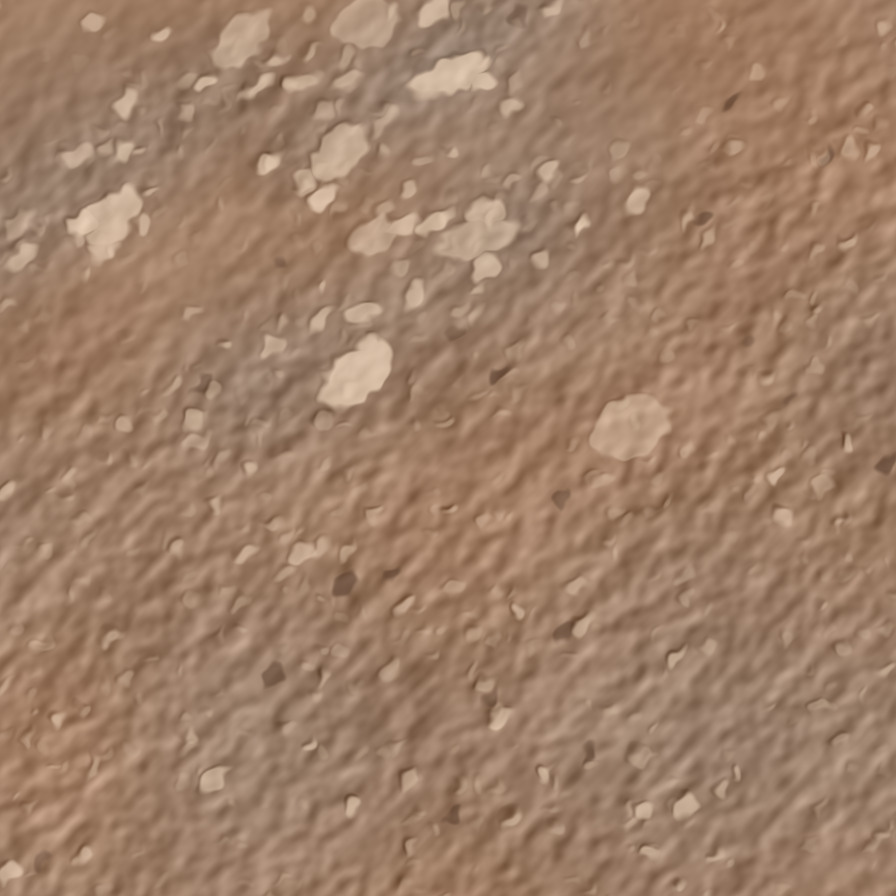
Give the GLSL for this texture, as a WebGL 1 fragment shader.

```glsl
precision highp float;
uniform vec2 u_resolution;

const vec3 SOIL = vec3(0.612, 0.488, 0.398);
const vec3 PALE_STONE = vec3(0.89, 0.79, 0.69);
const vec3 PIT = vec3(0.29, 0.19, 0.13);
const vec3 RUST_TINT = vec3(0.035, -0.005, -0.03);
const vec2 LIGHT = vec2(0.80, -0.60);
const float GRAIN_ANGLE = 0.82;
const float STONE_ANGLE = 0.55;
const vec2 GRAIN_FREQ = vec2(27.0, 46.0);
const float RELIEF_STEP = 0.0055;
const float RELIEF_GAIN = 0.14;
const float MOTTLE_GAIN = 0.09;
const float SHADOW_GAIN = 0.12;
const float SHADOW_SHIFT = 0.006;
const float EDGE_SOFT = 0.0028;
const float BAND_WIDTH = 0.075;

float hash(vec2 p) {
  return fract(sin(dot(p, vec2(127.1, 311.7))) * 43758.5453);
}

vec2 rotate(vec2 p, float angle) {
  float c = cos(angle), s = sin(angle);
  return vec2(c * p.x + s * p.y, c * p.y - s * p.x);
}

float cornerSlope(vec2 cell, vec2 offset) {
  float a = 6.2832 * hash(cell);
  return dot(vec2(cos(a), sin(a)), offset);
}

// Gradient noise, roughly -0.7 to 0.7
float noise(vec2 p) {
  vec2 i = floor(p), f = fract(p);
  vec2 u = f * f * f * (f * (f * 6.0 - 15.0) + 10.0);
  vec2 e = vec2(1.0, 0.0);
  return mix(mix(cornerSlope(i, f), cornerSlope(i + e, f - e), u.x),
             mix(cornerSlope(i + e.yx, f - e.yx), cornerSlope(i + 1.0, f - 1.0), u.x), u.y);
}

// Height of the soil, drawn out along the grain direction
float soilHeight(vec2 p) {
  vec2 q = rotate(p, GRAIN_ANGLE) * GRAIN_FREQ;
  return noise(q) + 0.5 * noise(q * 2.1 + 17.3) + 0.5 * noise(q * 0.5 + 41.7);
}

float nearSegment(vec2 p, vec2 a, vec2 b) {
  vec2 ab = b - a;
  float t = clamp(dot(p - a, ab) / dot(ab, ab), 0.0, 1.0);
  float d = length(p - a - ab * t) / BAND_WIDTH;
  return exp(-d * d);
}

// Strips where pale stones gather
float paleBand(vec2 p) {
  float low = nearSegment(p, vec2(0.28, 0.57), vec2(0.58, 0.74));
  float left = nearSegment(p, vec2(0.00, 0.73), vec2(0.26, 0.90));
  float top = nearSegment(p, vec2(0.34, 0.84), vec2(0.60, 1.00));
  return max(low, max(left, top));
}

// Scattered ellipses: x = lit body, y = shadow beside it
// chance holds the odds outside and inside the pale strips
vec2 scatter(vec2 p, float cells, vec2 chance, float radius, float angle, float seed) {
  vec2 home = floor(p * cells);
  vec2 result = vec2(0.0);
  for (int y = -1; y <= 1; y++) {
    for (int x = -1; x <= 1; x++) {
      vec2 id = home + vec2(float(x), float(y));
      vec2 key = id + seed;
      vec2 center = (id + 0.15 + 0.7 * vec2(hash(key + 3.1), hash(key + 7.7))) / cells;
      float present = step(hash(key), mix(chance.x, chance.y, paleBand(center)));
      float major = radius * mix(0.5, 1.0, hash(key + 11.3));
      vec2 radii = major * vec2(1.0, mix(0.4, 0.75, hash(key + 19.9)));
      float turn = angle + 0.9 * (hash(key + 23.5) - 0.5);
      vec2 q = rotate(p - center, turn);
      vec2 s = rotate(p - center + LIGHT * SHADOW_SHIFT, turn);
      float body = (length(q / radii) - 1.0) * radii.y;
      float shade = (length(s / radii) - 1.0) * radii.y;
      float strength = present * mix(0.45, 1.0, hash(key + 29.2));
      vec2 cover = 1.0 - smoothstep(-EDGE_SOFT, EDGE_SOFT, vec2(body, shade));
      result = max(result, strength * cover);
    }
  }
  return vec2(result.x, result.y * (1.0 - result.x));
}

void main() {
  vec2 p = gl_FragCoord.xy / u_resolution.y;
  float band = paleBand(p);
  float rough = smoothstep(0.15, 0.75, 1.0 - p.y + 0.35 * p.x + 0.25 * noise(p * 5.0));
  rough = mix(0.38, 1.0, max(rough, 0.8 * band));

  // Soil with slanting light and broad mottling
  float slope = soilHeight(p - LIGHT * RELIEF_STEP) - soilHeight(p + LIGHT * RELIEF_STEP);
  float mottle = noise(rotate(p, STONE_ANGLE) * vec2(5.0, 9.0)) + 0.6 * noise(p * 19.0 + 5.0);
  vec3 color = SOIL + RELIEF_GAIN * rough * slope + MOTTLE_GAIN * mottle * 0.6;
  color += RUST_TINT * (noise(p * 3.0 + 9.0) + 0.5 * (1.0 - rough) - 0.5 * band);

  // Grains and stones with ragged outlines
  vec2 ragged = p + 0.010 * vec2(noise(p * 55.0), noise(p * 55.0 + 31.0));
  vec2 fine = scatter(ragged, 46.0, vec2(0.20, 0.30), 0.009, GRAIN_ANGLE, 13.0);
  vec2 grains = scatter(ragged, 27.0, vec2(0.13, 0.45), 0.013, GRAIN_ANGLE, 57.0);
  vec2 stones = scatter(ragged, 19.0, vec2(0.0, 0.50), 0.022, STONE_ANGLE, 91.0);
  vec2 slabs = scatter(ragged, 9.0, vec2(0.0, 0.32), 0.050, STONE_ANGLE, 137.0);
  vec2 pits = scatter(ragged, 15.0, vec2(0.10, 0.08), 0.015, GRAIN_ANGLE, 171.0);

  color -= SHADOW_GAIN * rough * (0.5 * fine.y + grains.y + 0.8 * stones.y + 0.7 * slabs.y);
  color = mix(color, PIT, 0.55 * pits.x);
  color = mix(color, PALE_STONE, 0.35 * rough * fine.x);
  color = mix(color, PALE_STONE, 0.62 * grains.x);
  color = mix(color, PALE_STONE + 0.05 * slope, 0.85 * max(stones.x, slabs.x));
  gl_FragColor = vec4(clamp(color, 0.0, 1.0), 1.0);
}
```
